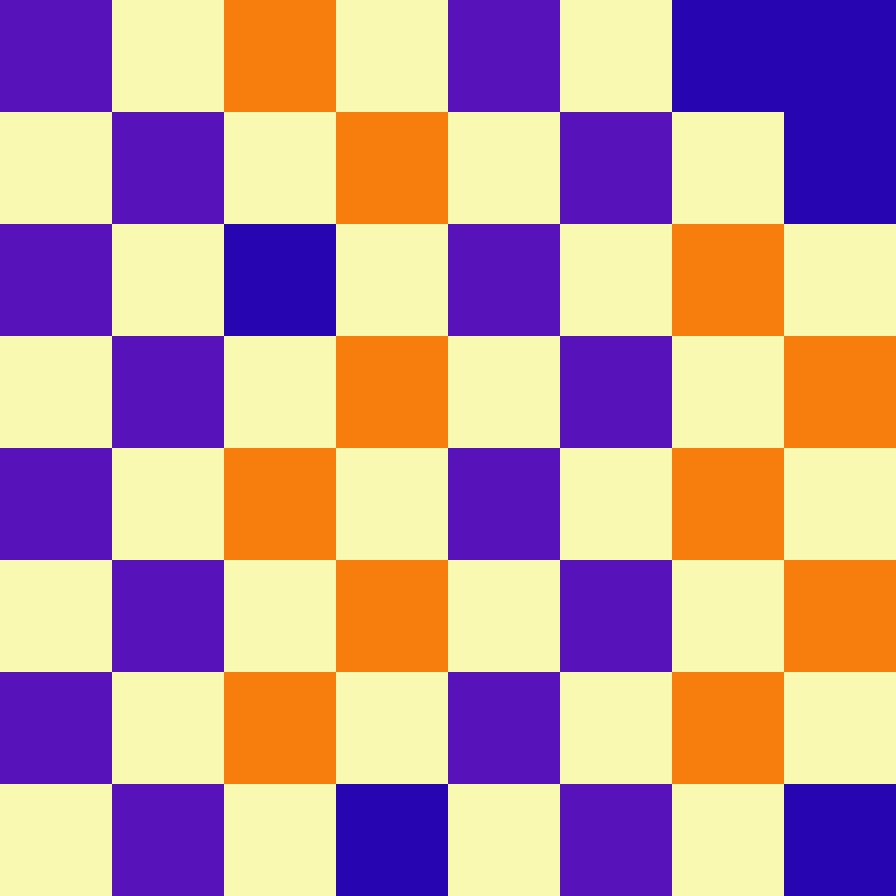
Reproduce this pattern procedurally as a Shadertoy shader.

```glsl
// Eight by eight checkerboard with paired colour columns and scattered blue accents.

const float TILES = 8.0;

const vec3 CREAM  = vec3(0.98, 0.975, 0.70);
const vec3 PURPLE = vec3(0.34, 0.07, 0.73);
const vec3 ORANGE = vec3(0.97, 0.49, 0.05);
const vec3 BLUE   = vec3(0.15, 0.02, 0.69);

// Sparse modular scatter of accents
bool isAccent(ivec2 cell) {
    return (cell.x * cell.x + 7 * cell.y) % 10 == 9;
}

// Stepped triangle of three tiles in the upper right
bool inCorner(ivec2 cell, int tiles) {
    return cell.x + cell.y >= 2 * tiles - 3;
}

// Flat colour of one tile
vec3 tileColor(ivec2 cell) {
    if (inCorner(cell, int(TILES))) return BLUE;
    if (((cell.x + cell.y) & 1) == 0) return CREAM;
    if ((cell.x & 2) == 0) return PURPLE;
    return isAccent(cell) ? BLUE : ORANGE;
}

// Blend the four nearest tiles over one pixel width
vec3 smoothTiles(vec2 p, vec2 pixel) {
    vec2 base = floor(p - 0.5);
    vec2 blend = clamp((p - base - 1.0) / pixel + 0.5, 0.0, 1.0);
    ivec2 cell = ivec2(base);
    vec3 lower = mix(tileColor(cell), tileColor(cell + ivec2(1, 0)), blend.x);
    vec3 upper = mix(tileColor(cell + ivec2(0, 1)), tileColor(cell + ivec2(1, 1)), blend.x);
    return mix(lower, upper, blend.y);
}

void mainImage(out vec4 fragColor, in vec2 fragCoord) {
    vec2 pixel = TILES / iResolution.xy;
    fragColor = vec4(smoothTiles(fragCoord * pixel, pixel), 1.0);
}
```
